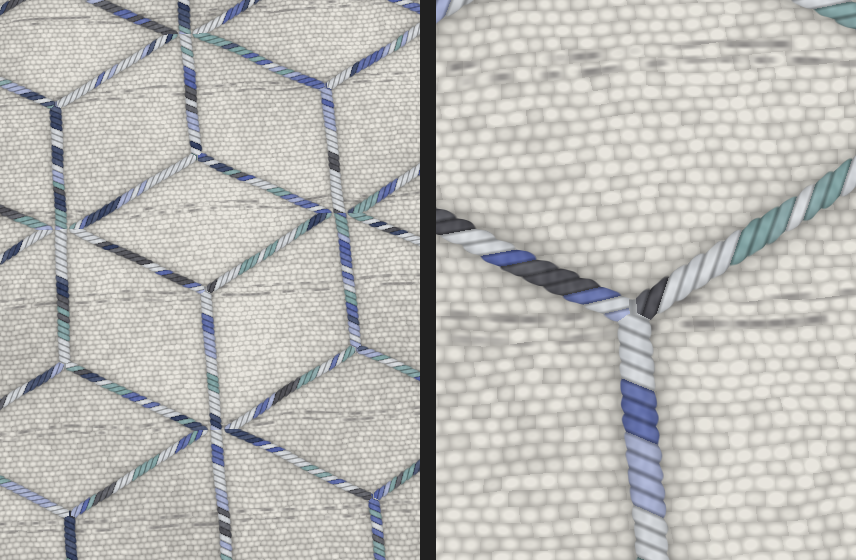
Left: the whole. Right: its middle third, enlarged.
Write a WebGL 2 fragment shader that draws this pattern.

```glsl
#version 300 es
precision highp float;
// Cream flat-woven rug with a lattice of diamonds and uprights in raised, space-dyed cord.

uniform vec2 u_resolution;
out vec4 fragColor;

float hash(vec2 p) {
    vec3 q = fract(vec3(p.xyx) * vec3(0.1031, 0.1030, 0.0973));
    q += dot(q, q.yzx + 33.33);
    return fract((q.x + q.y) * q.z);
}

float cornerSlope(vec2 cell, vec2 offset) {
    float angle = 6.2832 * hash(cell);
    return dot(vec2(cos(angle), sin(angle)), offset);
}

float gradientNoise(vec2 p) {
    vec2 i = floor(p), f = fract(p);
    vec2 s = f * f * f * (f * (f * 6.0 - 15.0) + 10.0);
    vec2 e = vec2(1.0, 0.0);
    float low = mix(cornerSlope(i, f), cornerSlope(i + e, f - e), s.x);
    float high = mix(cornerSlope(i + e.yx, f - e.yx), cornerSlope(i + 1.0, f - 1.0), s.x);
    return mix(low, high, s.y);
}

// x: distance, y: length along, z: signed side
vec3 segment(vec2 p, vec2 a, vec2 b) {
    vec2 e = normalize(b - a), q = p - a;
    float along = clamp(dot(q, e), 0.0, length(b - a));
    return vec3(length(q - e * along), along, e.x * q.y - e.y * q.x);
}

vec3 dyeColor(float h) {
    vec3 c = vec3(0.74, 0.75, 0.76);
    c = mix(c, vec3(0.57, 0.60, 0.72), step(0.38, h));
    c = mix(c, vec3(0.44, 0.56, 0.56), step(0.52, h));
    c = mix(c, vec3(0.29, 0.34, 0.57), step(0.66, h));
    c = mix(c, vec3(0.18, 0.22, 0.33), step(0.80, h));
    return mix(c, vec3(0.27, 0.27, 0.29), step(0.91, h));
}

// Knobbly weft with broken grey pinstripes
vec3 weave(vec2 p, vec2 g) {
    vec2 k = g * vec2(46.0, 42.0);
    k += 0.35 * vec2(gradientNoise(k * 0.3), gradientNoise(k * 0.3 + 40.0));
    float row = floor(k.y);
    k.x += 0.5 * mod(row, 2.0) + 0.3 * hash(vec2(row, 7.0));
    vec2 f = fract(k) - 0.5;
    float bump = 1.0 - smoothstep(0.12, 0.62, length(f * vec2(0.9, 1.0)));
    float light = 0.32 + 0.58 * bump + 0.3 * (hash(floor(k)) - 0.5);
    light += 0.3 * gradientNoise(p * 4.0) + 0.2 * gradientNoise(p * 90.0);
    light += 0.45 * (0.32 - length(p - vec2(0.42, 0.42)));
    vec3 color = mix(vec3(0.61, 0.60, 0.58), vec3(0.91, 0.90, 0.87), clamp(light, 0.0, 1.0));

    float y = mod(g.y + 0.27 + 0.025 * gradientNoise(g * vec2(5.0, 3.0)), 1.04) - 0.2;
    float stripe = min(abs(abs(y) - 0.014), abs(abs(y - 0.42) - 0.019));
    float dash = smoothstep(-0.2, 0.25, gradientNoise(vec2(g.x * 24.0, row * 0.7)));
    float thread = (1.0 - smoothstep(0.002, 0.011, stripe)) * dash * (0.5 + 0.5 * bump);
    return mix(color, vec3(0.42, 0.41, 0.41), 0.75 * thread);
}

void main() {
    // Canvas heights, measured downwards from the top edge
    vec2 p = vec2(gl_FragCoord.x, u_resolution.y - gl_FragCoord.y) / u_resolution.y;
    float pixel = 1.0 / u_resolution.y;
    vec2 w = p + 0.005 * vec2(gradientNoise(p * 9.0), gradientNoise(p * 9.0 + 20.0));

    // Lattice coordinates, widening and leaning towards the bottom
    float columnWidth = 0.470 + 0.08 * w.y;
    float u = (w.x - 0.328 - 0.076 * w.y) / columnWidth;
    float t = (w.y + 0.031 * u - 0.396) / 0.3516;
    vec2 g = vec2(u, t - 0.05 * t * t);
    vec2 size = vec2(columnWidth, 0.3516 + 0.035 * g.y);

    // Nearest cord over the two staggered sets of diamonds
    float gap = 1.0, radius = 0.01, strandPos = 0.0, seed = 0.0, across = 0.0;
    for (int i = 0; i < 2; i++) {
        vec2 q = g + float(i) * vec2(0.5, 1.0);
        vec2 id = round(q / vec2(1.0, 2.0));
        vec2 c = q - id * vec2(1.0, 2.0);
        vec2 turn = vec2(c.x < 0.0 ? -1.0 : 1.0, c.y < 0.0 ? -1.0 : 1.0);
        float cellSeed = dot(id, vec2(17.0, 43.0)) + float(i) * 9.0 + turn.y * 2.0;
        vec2 tip = vec2(0.0, 0.345) * size;
        vec3 slope = segment(abs(c) * size, vec2(0.455, 0.0) * size, tip);
        vec3 upright = segment(vec2(c.x, abs(c.y)) * size, tip, vec2(0.0, size.y));
        if (slope.x - 0.0083 < gap) {
            gap = slope.x - 0.0083;
            radius = 0.0083;
            strandPos = (slope.y + 1.3 * slope.z * turn.x * turn.y) / 0.0135;
            seed = cellSeed + turn.x;
            across = slope.x;
        }
        if (upright.x - 0.0105 < gap) {
            gap = upright.x - 0.0105;
            radius = 0.0105;
            strandPos = (upright.y + 0.5 * upright.z * turn.y) / 0.0108;
            seed = cellSeed + 5.5;
            across = upright.x;
        }
    }

    // Ground with a soft shadow beside the cord
    vec3 color = weave(p, g);
    color *= 1.0 - 0.24 * exp(-max(gap, 0.0) / 0.006);

    // Twisted strands, dyed in short runs
    float strand = floor(strandPos);
    float groove = abs(fract(strandPos) - 0.5) * 2.0;
    float run = hash(vec2(floor(strand / 3.5) + 3.0, seed * 1.7));
    float single = hash(vec2(strand, seed + 71.0));
    vec3 cord = dyeColor(single < 0.25 ? fract(single * 4.0) : run);
    cord = mix(cord, vec3(0.66, 0.68, 0.71), 0.25 * hash(vec2(seed, strand + 11.0)));
    float roundness = sqrt(max(0.0, 1.0 - across * across / (radius * radius)));
    cord *= (0.74 + 0.32 * roundness) * (1.08 - 0.34 * smoothstep(0.45, 1.0, groove));
    cord += 0.07 * gradientNoise(p * vec2(210.0, 170.0));
    float fuzz = 0.0014 * groove * groove + 0.0012 * gradientNoise(p * 130.0);
    color = mix(color, cord, 1.0 - smoothstep(-pixel, pixel, gap + fuzz));

    fragColor = vec4(clamp(color, 0.0, 1.0), 1.0);
}
```
